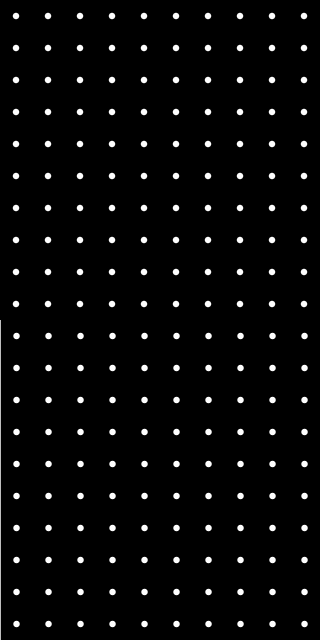
Reproduce this pattern procedurally as a WebGL 1 fragment shader.

```glsl
precision highp float;
// A square grid of small white dots on black, one dot centred in each cell.
// The lower half is nudged slightly right and has a hairline on its left edge.
// Distances are in cells; edges are smoothed over one pixel.

uniform vec2 u_resolution;

const float COLUMNS = 10.0;        // cells across the canvas
const float SPLIT_ROW = 10.0;      // cells from the bottom to the nudge
const float DOT_RADIUS = 0.1;      // in cells
const float LOWER_SHIFT = 0.0165;  // rightward nudge of the lower half
const float HAIRLINE_WIDTH = 0.0234;
const vec3 BACKGROUND = vec3(0.0);
const vec3 INK = vec3(0.995);

// Share of a pixel covered by a shape at a signed distance
float coverage(float distanceToEdge, float pixel) {
  return clamp(0.5 - distanceToEdge / pixel, 0.0, 1.0);
}

float dotDistance(vec2 p) {
  return length(fract(p) - 0.5) - DOT_RADIUS;
}

void main() {
  float pixel = COLUMNS / u_resolution.x;
  vec2 p = gl_FragCoord.xy * pixel;
  float lower = coverage(p.y - SPLIT_ROW, pixel);

  // Dots, with the lower half offset
  vec2 gridPoint = p - vec2(LOWER_SHIFT * lower, 0.0);
  float dots = coverage(dotDistance(gridPoint), pixel);

  // Hairline beside the lower half
  float hairline = coverage(p.x - HAIRLINE_WIDTH, pixel) * lower;

  gl_FragColor = vec4(mix(BACKGROUND, INK, max(dots, hairline)), 1.0);
}
```
